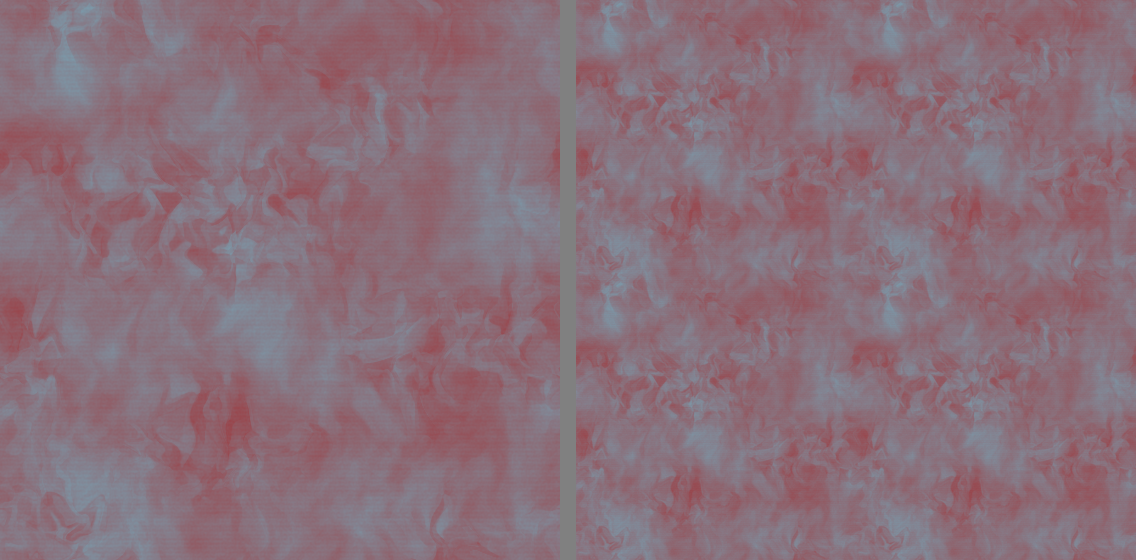
Left: one tile. Right: repeated 2 by 2.
Write a WebGL 2 fragment shader that draws this texture.

```glsl
#version 300 es
precision highp float;
// Weathered wall of blue-grey paint worn to red: layered wrapping noise makes
// the stains, warped cellular noise adds flakes and curls, and fine horizontal
// sine lines with a little grain cover the surface. All layers tile.
uniform vec2 u_resolution;
out vec4 outColor;

const float TAU = 6.28318;
const vec3 RUST_RED = vec3(0.626, 0.20, 0.216);
const vec3 SLATE_BLUE = vec3(0.482, 0.60, 0.664);

float hash(vec2 cell, float seed) {
    vec3 q = fract(vec3(cell.xyx + seed * 7.31) * vec3(0.1031, 0.1030, 0.0973));
    q += dot(q, q.yzx + 33.33);
    return fract((q.x + q.y) * q.z);
}

// Slope of a random direction at one lattice corner
float corner(vec2 cell, vec2 offset, vec2 repeats, float seed) {
    float angle = TAU * hash(mod(cell, repeats), seed);
    return dot(vec2(cos(angle), sin(angle)), offset);
}

// Gradient noise that wraps after a whole number of repeats
float noise(vec2 uv, vec2 repeats, float seed) {
    vec2 p = uv * repeats;
    vec2 i = floor(p);
    vec2 f = p - i;
    vec2 w = f * f * f * (f * (f * 6.0 - 15.0) + 10.0);
    vec2 e = vec2(1.0, 0.0);
    float low = mix(corner(i, f, repeats, seed),
                    corner(i + e.xy, f - e.xy, repeats, seed), w.x);
    float high = mix(corner(i + e.yx, f - e.yx, repeats, seed),
                     corner(i + e.xx, f - e.xx, repeats, seed), w.x);
    return mix(low, high, w.y);
}

float clouds(vec2 uv, float repeats, float gain, float seed) {
    float sum = 0.0;
    float weight = 1.0;
    for (int octave = 0; octave < 6; octave++) {
        sum += weight * noise(uv, vec2(repeats), seed + float(octave));
        repeats *= 2.0;
        weight *= gain;
    }
    return sum;
}

vec2 warp(vec2 uv, float repeats, float amount, float seed) {
    return uv + amount * vec2(noise(uv, vec2(repeats), seed),
                              noise(uv, vec2(repeats), seed + 1.0));
}

// Cellular noise: a random level per cell, blended at narrow borders
float flakes(vec2 uv, vec2 repeats, float sharpness, float seed) {
    vec2 p = uv * repeats;
    vec2 base = floor(p);
    float level = 0.0;
    float total = 0.0;
    for (int y = -1; y <= 1; y++) {
        for (int x = -1; x <= 1; x++) {
            vec2 cell = base + vec2(x, y);
            vec2 id = mod(cell, repeats);
            vec2 centre = cell + vec2(hash(id, seed), hash(id, seed + 1.0));
            vec2 d = p - centre;
            float weight = exp(-sharpness * dot(d, d)) + 1e-9;
            level += weight * (hash(id, seed + 2.0) - 0.5);
            total += weight;
        }
    }
    return level / total;
}

// Thin curled lines along the zero crossings of the noise
float curls(vec2 uv, vec2 repeats, float width, float seed) {
    return 1.0 - smoothstep(0.0, width, abs(noise(uv, repeats, seed)));
}

float scanLines(float y, float repeats) {
    return sin(TAU * repeats * y);
}

void main() {
    vec2 uv = gl_FragCoord.xy / u_resolution;
    vec2 soft = warp(uv, 7.0, 0.05, 3.0);
    vec2 curled = warp(soft, 26.0, 0.028, 11.0);

    // Broad stains and faint vertical runs
    float paint = 0.59 + 0.37 * clouds(soft, 3.0, 0.62, 20.0);
    paint += 0.13 * noise(curled, vec2(26.0, 9.0), 31.0);

    // Flakes and curls gather in worn regions
    float worn = smoothstep(-0.22, 0.3, noise(soft, vec2(4.0), 40.0));
    float chips = flakes(curled, vec2(34.0, 25.0), 26.0, 44.0)
                + 0.6 * flakes(curled, vec2(71.0, 52.0), 22.0, 50.0);
    paint += mix(0.05, 0.26, worn) * chips;
    paint -= 0.05 * worn * curls(curled, vec2(22.0, 16.0), 0.07, 57.0);

    // Woven lines and fine grain
    paint += 0.018 * scanLines(uv.y, 128.0) + 0.010 * scanLines(uv.y, 47.0);
    paint += 0.06 * noise(uv, vec2(230.0), 63.0);

    outColor = vec4(mix(RUST_RED, SLATE_BLUE, clamp(paint, 0.0, 1.0)), 1.0);
}
```
